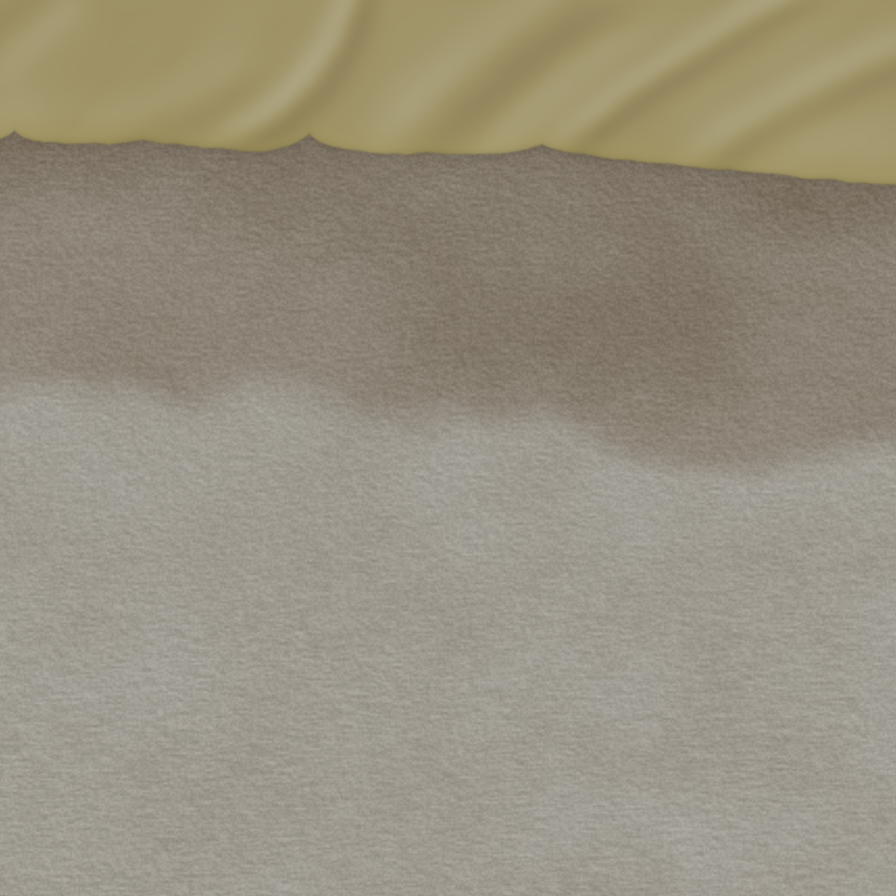
A WebGL 1 fragment shader for this texture:

```glsl
precision highp float;
// Pale woven cloth below a draped yellow satin hem that casts a soft shadow.
// The hem and shadow are height curves over x, the satin is shaded by bent
// creases, and the weave is layered value noise stretched along the threads.
uniform vec2 u_resolution;

#define CLOTH_LIGHT vec3(0.622, 0.607, 0.570)
#define CLOTH_SHADE vec3(0.553, 0.517, 0.467)
#define CLOTH_DEEP vec3(0.470, 0.426, 0.362)
#define SATIN_BASE vec3(0.622, 0.572, 0.403)
#define SATIN_LIGHT vec3(0.680, 0.650, 0.510)
#define SATIN_DARK vec3(0.555, 0.502, 0.345)
#define WEAVE_DEPTH 0.105
#define BLOTCH_DEPTH 0.045
#define SHADOW_BLUR 0.022

float hash(vec2 p) {
  vec3 q = fract(p.xyx * vec3(0.1031, 0.1030, 0.0973));
  q += dot(q, q.yzx + 33.33);
  return fract((q.x + q.y) * q.z);
}

float noise(vec2 p) {
  vec2 cell = floor(p), f = fract(p);
  f = f * f * (3.0 - 2.0 * f);
  return mix(mix(hash(cell), hash(cell + vec2(1.0, 0.0)), f.x),
             mix(hash(cell + vec2(0.0, 1.0)), hash(cell + 1.0), f.x), f.y);
}

// Fractal noise centred on zero.
float fbm(vec2 p) {
  float sum = 0.0, gain = 0.5;
  for (int i = 0; i < 4; i++) {
    sum += gain * (noise(p) - 0.5);
    p = p * 2.03 + 17.1;
    gain *= 0.5;
  }
  return sum;
}

float bump(float x, float centre, float width) {
  float d = (x - centre) / width;
  return exp(-d * d);
}

float peak(float x, float centre, float width) {
  return exp(-abs(x - centre) / width);
}

float hemHeight(float x) {
  float y = 0.842 - 0.030 * x - 0.017 * smoothstep(0.65, 1.0, x);
  y += 0.012 * peak(x, 0.016, 0.012) + 0.006 * peak(x, 0.16, 0.03);
  y += 0.020 * peak(x, 0.345, 0.022) + 0.015 * peak(x, 0.605, 0.040);
  return y - 0.005 * bump(x, 0.29, 0.03) + 0.005 * fbm(vec2(x * 40.0, 3.0));
}

float shadowHeight(float x) {
  float y = 0.567 - 0.014 * bump(x, 0.20, 0.06);
  y -= 0.036 * smoothstep(0.30, 0.50, x) + 0.055 * smoothstep(0.60, 0.78, x);
  return y + 0.036 * smoothstep(0.83, 1.02, x);
}

// Bent crease from a to b: positive on its left side, negative on its right.
float crease(vec2 p, vec2 a, vec2 b, float bend, float width) {
  float len = length(b - a);
  vec2 along = (b - a) / len;
  float t = dot(p - a, along) / len;
  float s = dot(p - a, vec2(-along.y, along.x)) - bend * 4.0 * t * (1.0 - t);
  s /= width;
  float fade = smoothstep(-0.25, 0.15, t) * (1.0 - smoothstep(0.85, 1.25, t));
  return 2.3 * s * exp(-s * s) * fade;
}

vec3 satin(vec2 p, float above) {
  p += 0.012 * vec2(fbm(p * 11.0), fbm(p * 11.0 + 5.0));
  float shade = 0.8 * crease(p, vec2(0.27, 0.845), vec2(0.405, 1.01), -0.022, 0.022);
  shade += 0.50 * crease(p, vec2(0.45, 0.84), vec2(0.64, 1.01), 0.004, 0.036);
  shade -= 0.35 * crease(p, vec2(0.53, 0.845), vec2(0.70, 0.98), 0.004, 0.026);
  shade += 0.65 * crease(p, vec2(0.64, 0.845), vec2(0.90, 1.01), 0.006, 0.020);
  shade += 0.60 * crease(p, vec2(0.79, 0.825), vec2(1.02, 0.945), 0.008, 0.024);
  shade -= 0.40 * crease(p, vec2(-0.02, 0.93), vec2(0.07, 1.01), 0.0, 0.030);
  shade += 0.30 * crease(p, vec2(0.12, 0.85), vec2(0.28, 0.92), -0.008, 0.030);
  shade += 0.35 * bump(p.x, 0.02, 0.06) * bump(p.y, 0.875, 0.03);
  shade += 0.35 * bump(p.x, 0.97, 0.10) * bump(p.y, 0.84, 0.035);
  shade += 0.08 + 0.6 * fbm(vec2(p.x * 9.0 - p.y * 7.0, p.y * 6.0));
  vec3 col = mix(SATIN_BASE, SATIN_LIGHT, clamp(shade, 0.0, 1.0));
  col = mix(col, SATIN_DARK, clamp(-shade, 0.0, 1.0));
  // Warm rolled edge along the hem.
  col += vec3(0.012, 0.008, -0.030) * exp(-above / 0.016);
  return col * (1.0 - 0.12 * exp(-above / 0.003));
}

// Fine thread relief, with longer horizontal threads toward the bottom.
float weave(vec2 p) {
  vec2 q = p + 0.004 * vec2(fbm(p * 30.0), fbm(p * 30.0 + 9.0));
  vec2 f = q * vec2(170.0, 270.0);
  float fibre = noise(f) - noise(f + vec2(0.4, 0.8));
  float thread = noise(q * vec2(60.0, 390.0)) - 0.5;
  float grain = noise(p * vec2(430.0, 470.0)) - 0.5;
  float lower = 1.0 - smoothstep(0.20, 0.55, p.y);
  return 0.36 * fibre + mix(0.18, 0.42, lower) * thread + 0.50 * grain;
}

// Lit cloth, cast shadow, warm stains and thread relief.
vec3 cloth(vec2 p, float below) {
  float edge = p.y - shadowHeight(p.x) - 0.030 * fbm(p * 18.0);
  float blur = SHADOW_BLUR * (1.0 + 0.7 * bump(p.x, 0.40, 0.16));
  float shadow = 0.85 * smoothstep(-blur, blur, edge) + 0.15 * smoothstep(-0.06, 0.10, edge);
  float deep = 0.80 * exp(-below / 0.060) + 0.7 * fbm(p * vec2(8.0, 11.0));
  deep += 0.50 * bump(p.x, 0.68, 0.30) * bump(p.y, 0.64, 0.12);
  deep += 0.30 * bump(p.x, 0.92, 0.14) * bump(p.y, 0.77, 0.04);
  vec3 col = mix(CLOTH_LIGHT, mix(CLOTH_SHADE, CLOTH_DEEP, clamp(deep, 0.0, 1.0)), shadow);
  col += BLOTCH_DEPTH * fbm(p * vec2(10.0, 13.0) + 4.0) * vec3(0.9, 1.0, 1.25);
  col += WEAVE_DEPTH * weave(p) * vec3(1.0, 1.0, 1.05);
  return col * (1.0 - 0.07 * exp(-below / 0.006));
}
void main() {
  vec2 p = gl_FragCoord.xy / u_resolution;
  float above = p.y - hemHeight(p.x), blur = max(0.002, 1.0 / u_resolution.y);
  gl_FragColor = vec4(mix(cloth(p, max(-above, 0.0)), satin(p, max(above, 0.0)), smoothstep(-blur, blur, above)), 1.0);
}
```
